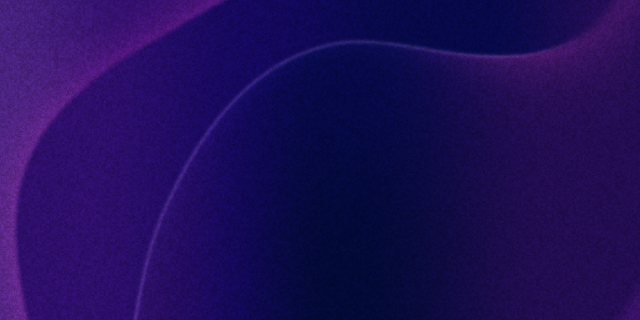
Reproduce this background procedurally as a WebGL 2 fragment shader.

```glsl
#version 300 es
precision highp float;
// Deep violet and navy backdrop with two flowing, softly lit folds.
// Each fold is a Hermite curve; its signed distance shapes a soft mask,
// a rim light and a fading glow. Fine hashed grain covers everything.

#define GRAIN_CELLS 256.0
#define GRAIN_AMOUNT 0.16
#define LEFT_SOFTNESS 0.009
#define LEFT_GLOW_WIDTH 0.075
#define RIM_WIDTH 0.0055

uniform vec2 u_resolution;
out vec4 fragColor;

const vec3 VIOLET = vec3(0.180, 0.055, 0.420);
const vec3 INDIGO = vec3(0.080, 0.030, 0.365);
const vec3 NAVY = vec3(0.025, 0.033, 0.285);
const vec3 MIDNIGHT = vec3(0.010, 0.036, 0.215);
const vec3 PLUM = vec3(0.140, 0.050, 0.335);
const vec3 LILAC = vec3(0.270, 0.130, 0.490);
const vec3 MAGENTA = vec3(0.150, 0.035, 0.085);

// Curve nodes: position, value, slope
const int NODES = 9;
const vec3 LEFT_FOLD[NODES] = vec3[NODES](
  vec3(0.0, 0.086, -0.22), vec3(0.167, 0.057, -0.12), vec3(0.297, 0.049, 0.05),
  vec3(0.427, 0.065, 0.26), vec3(0.557, 0.117, 0.58), vec3(0.674, 0.208, 0.98),
  vec3(0.786, 0.339, 1.41), vec3(0.896, 0.521, 1.68), vec3(1.0, 0.703, 1.75));
const vec3 MAIN_FOLD[NODES] = vec3[NODES](
  vec3(0.422, 0.0, 6.0), vec3(0.534, 0.388, 2.1), vec3(0.703, 0.654, 1.15),
  vec3(0.911, 0.818, 0.48), vec3(1.12, 0.870, 0.0), vec3(1.38, 0.839, -0.15),
  vec3(1.56, 0.825, 0.0), vec3(1.72, 0.844, 0.28), vec3(1.94, 1.0, 1.4));

float hash(vec2 p) {
  vec3 q = fract(p.xyx * vec3(0.1031, 0.1030, 0.0973));
  q += dot(q, q.yzx + 33.33);
  return fract((q.x + q.y) * q.z);
}

float valueNoise(vec2 p) {
  vec2 i = floor(p), f = fract(p);
  f = f * f * (3.0 - 2.0 * f);
  return mix(mix(hash(i), hash(i + vec2(1, 0)), f.x),
             mix(hash(i + vec2(0, 1)), hash(i + vec2(1, 1)), f.x), f.y);
}

// Value and slope of a Hermite curve, extended linearly past its ends
vec2 curve(vec3 nodes[NODES], float x) {
  float u = clamp(x, nodes[0].x, nodes[NODES - 1].x);
  int seg = 0;
  for (int i = 1; i < NODES - 1; i++) if (u >= nodes[i].x) seg = i;
  vec3 a = nodes[seg], b = nodes[seg + 1];
  float h = b.x - a.x, t = (u - a.x) / h;
  float rise = b.y - a.y;
  float c2 = 3.0 * rise - h * (2.0 * a.z + b.z);
  float c3 = h * (a.z + b.z) - 2.0 * rise;
  float value = a.y + t * (h * a.z + t * (c2 + t * c3));
  float slope = a.z + t * (2.0 * c2 + 3.0 * t * c3) / h;
  return vec2(value + slope * (x - u), slope);
}

// Approximate signed distance, positive below the curve
float curveDistance(vec3 nodes[NODES], vec2 p) {
  vec2 c = curve(nodes, p.x);
  return (c.x - p.y) / sqrt(1.0 + c.y * c.y);
}

void main() {
  vec2 p = gl_FragCoord.xy / u_resolution * vec2(2.0, 1.0);
  float pixel = 1.0 / u_resolution.y;

  // Backdrop between the folds
  vec3 color = mix(VIOLET, INDIGO, smoothstep(0.25, 0.82, p.x));
  color = mix(color, NAVY, smoothstep(0.75, 1.3, p.x));
  color = mix(color, PLUM, smoothstep(1.5, 1.95, p.x));

  // Left fold: lilac sheet, brightest along its edge
  float left = curveDistance(LEFT_FOLD, p.yx);
  vec3 sheet = mix(LILAC, VIOLET, smoothstep(0.0, 0.42, p.x));
  sheet += MAGENTA * exp(-max(left, 0.0) / LEFT_GLOW_WIDTH);
  color = mix(color, sheet, smoothstep(-LEFT_SOFTNESS - pixel, LEFT_SOFTNESS + pixel, left));

  // Interior of the main fold: violet, midnight, then plum
  float fold = curveDistance(MAIN_FOLD, p);
  vec3 core = mix(MIDNIGHT, NAVY, smoothstep(0.15, 0.85, p.y));
  vec3 inner = mix(VIOLET * 0.92, INDIGO, smoothstep(0.42, 0.8, p.x));
  inner = mix(inner, core, smoothstep(0.65, 1.03, p.x));
  inner = mix(inner, PLUM * 0.95, smoothstep(1.12, 1.75, p.x));

  // Glow under the edge widens and warms to the right
  float warm = smoothstep(1.15, 1.75, p.x);
  vec3 glow = mix(vec3(0.025, 0.02, 0.06), vec3(0.17, 0.05, 0.12), warm);
  inner += glow * exp(-max(fold, 0.0) / mix(0.03, 0.075, warm));
  float softness = mix(0.003, 0.05, smoothstep(1.62, 2.0, p.x)) + pixel;
  color = mix(color, inner, smoothstep(-softness, softness, fold));

  // Thin rim light
  float rim = exp(-pow(fold / (RIM_WIDTH + 0.5 * pixel), 2.0));
  color += vec3(0.11, 0.08, 0.11) * rim * (1.0 - smoothstep(1.5, 1.9, p.x));

  // Faint fold in the lower right corner
  float corner = dot(p - vec2(1.927, 0.0), vec2(0.845, -0.537));
  color += vec3(0.09, 0.02, 0.09) * smoothstep(-0.025, 0.04, corner);

  // Grain
  vec2 cell = p * GRAIN_CELLS;
  float grain = 0.5 * hash(floor(cell)) + 0.5 * valueNoise(cell * 0.55 + 17.0) - 0.5;
  color += (color + 0.03) * grain * GRAIN_AMOUNT * 2.0;

  fragColor = vec4(clamp(color, 0.0, 1.0), 1.0);
}
```
